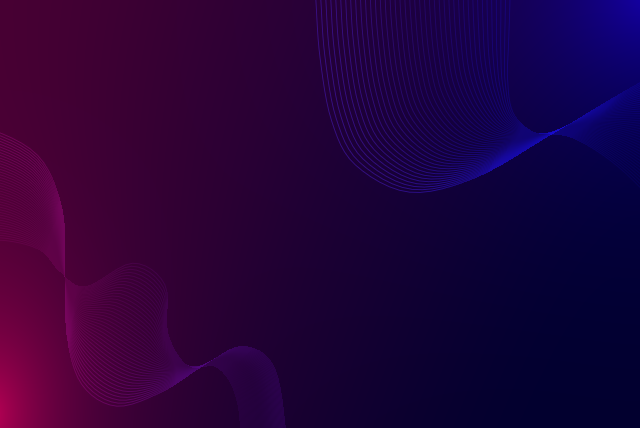
This background is drawn by a Shadertoy shader. Its source:

```glsl
// A plum-to-navy gradient with a crimson and a blue corner glow, crossed by two
// twisting ribbons of fine lines. Each ribbon blends two splines; every pixel is
// mapped back to its place across the ribbon, where the lines repeat evenly.

const int KNOTS = 14;
const int STEPS = 6;             // straight strips per spline span
const float LINES = 40.0;        // line gaps across a ribbon
const float HALF_WIDTH = 0.001;  // half the thickness of a line

// Outer and inner edges of the ribbons, in canvas heights
const vec2 BLUE_OUTER[KNOTS] = vec2[KNOTS](
    vec2(.727, 1.27), vec2(.73, 1.16), vec2(.738, 1.0), vec2(.748, .863),
    vec2(.775, .717), vec2(.83, .615), vec2(.957, .551), vec2(1.113, .586),
    vec2(1.279, .68), vec2(1.396, .75), vec2(1.5, .809), vec2(1.621, .873),
    vec2(1.758, .92), vec2(1.88, .96));
const vec2 BLUE_INNER[KNOTS] = vec2[KNOTS](
    vec2(1.197, 1.39), vec2(1.197, 1.27), vec2(1.195, 1.176), vec2(1.193, 1.08),
    vec2(1.191, .98), vec2(1.188, .893), vec2(1.186, .814), vec2(1.199, .736),
    vec2(1.25, .691), vec2(1.338, .678), vec2(1.445, .61), vec2(1.563, .49),
    vec2(1.68, .355), vec2(1.8, .22));
const vec2 PINK_OUTER[KNOTS] = vec2[KNOTS](
    vec2(-.156, .707), vec2(-.04, .703), vec2(.088, .637), vec2(.145, .512),
    vec2(.152, .375), vec2(.156, .219), vec2(.191, .102), vec2(.273, .051),
    vec2(.381, .086), vec2(.469, .141), vec2(.563, .191), vec2(.641, .141),
    vec2(.67, -.035), vec2(.68, -.2));
const vec2 PINK_INNER[KNOTS] = vec2[KNOTS](
    vec2(-.2, .43), vec2(-.06, .437), vec2(.02, .437), vec2(.095, .415),
    vec2(.14, .365), vec2(.2, .33), vec2(.31, .385), vec2(.385, .335),
    vec2(.393, .22), vec2(.44, .145), vec2(.51, .14), vec2(.555, .06),
    vec2(.565, -.1), vec2(.57, -.25));

float cross2(vec2 a, vec2 b) { return a.x * b.y - a.y * b.x; }

// Catmull-Rom curve from b to c
vec2 spline(vec2 a, vec2 b, vec2 c, vec2 d, float f) {
    return b + 0.5 * f * (c - a + f * (2.0 * a - 5.0 * b + 4.0 * c - d
             + f * (3.0 * (b - c) + d - a)));
}

// Line coverage at strip position s; q is measured from the strip's outer start
float lineInk(vec2 q, vec2 run, vec2 edge, vec2 edgeChange, float s, float pixel) {
    if (!(s >= 0.0 && s < 1.0)) return 0.0;
    vec2 across = edge + s * edgeChange;
    float t = dot(q - s * run, across) / max(dot(across, across), 1e-9);
    if (abs(t - 0.5) > 0.5 + 0.5 / LINES) return 0.0;

    vec2 tangent = run + t * edgeChange;
    float spacing = abs(cross2(across, tangent)) / max(length(tangent), 1e-6) / LINES;
    float d = abs(fract(t * LINES + 0.5) - 0.5) * spacing;
    float sharp = max(0.0, min(d + 0.5 * pixel, HALF_WIDTH)
                         - max(d - 0.5 * pixel, -HALF_WIDTH)) / pixel;
    float average = min(1.0, 2.0 * HALF_WIDTH / max(spacing, 1e-6));
    float cover = mix(average, sharp, smoothstep(0.7 * pixel, 2.0 * pixel, spacing));
    return cover * mix(1.0, 0.45, smoothstep(0.0, 0.6, t));
}

// Solves for the strip positions whose cross line passes through p
float stripInk(vec2 p, vec2 a0, vec2 a1, vec2 b0, vec2 b1, float pixel) {
    vec2 q = p - a0, run = a1 - a0, edge = b0 - a0, change = b1 - b0 - run;
    float a = -cross2(run, change);
    float b = cross2(q, change) - cross2(run, edge);
    float c = cross2(q, edge);
    float disc = b * b - 4.0 * a * c;
    if (disc < 0.0) return 0.0;
    float h = -0.5 * (b + (b < 0.0 ? -1.0 : 1.0) * sqrt(disc));
    float s0 = abs(h) > 1e-12 ? c / h : -1.0;
    float s1 = abs(a) > 1e-12 ? h / a : -1.0;
    return lineInk(q, run, edge, change, s0, pixel)
         + lineInk(q, run, edge, change, s1, pixel);
}

float ribbon(vec2 p, vec2 outer[KNOTS], vec2 inner[KNOTS], float pixel) {
    float ink = 0.0;
    vec2 a0 = outer[1], b0 = inner[1];
    for (int i = 1; i < KNOTS - 2; i++) {
        for (int j = 1; j <= STEPS; j++) {
            float f = float(j) / float(STEPS);
            vec2 a1 = spline(outer[i - 1], outer[i], outer[i + 1], outer[i + 2], f);
            vec2 b1 = spline(inner[i - 1], inner[i], inner[i + 1], inner[i + 2], f);
            ink += stripInk(p, a0, a1, b0, b1, pixel);
            a0 = a1;
            b0 = b1;
        }
    }
    return min(ink, 1.3);
}

float glow(vec2 p, vec2 centre, vec2 size) { return exp(-length((p - centre) / size)); }

vec3 background(vec2 p) {
    float d = p.x / 1.5 * 0.8 + (1.0 - p.y) * 0.2;
    vec3 plum = vec3(.28, 0, .195), violet = vec3(.13, 0, .19), navy = vec3(.005, 0, .175);
    vec3 color = mix(plum, violet, smoothstep(-0.1, 0.55, d));
    color = mix(color, navy, smoothstep(0.35, 0.9, d));
    color += vec3(.52, 0, .14) * glow(p, vec2(-.02, .03), vec2(.16, .24));
    return color + vec3(.07, 0, .52) * glow(p, vec2(1.53, 1.02), vec2(.27, .25));
}

void mainImage(out vec4 fragColor, in vec2 fragCoord) {
    float pixel = 1.0 / iResolution.y;
    vec2 p = fragCoord * pixel;
    vec3 color = background(p);

    // Blue ribbon, dimmer past its twist
    float blueInk = ribbon(p, BLUE_OUTER, BLUE_INNER, pixel);
    blueInk *= mix(0.62, 0.25, smoothstep(1.3, 1.48, p.x));
    vec3 blueLine = mix(vec3(.27, .10, .72), vec3(.10, .05, .92), smoothstep(.85, 1.25, p.x));
    color = mix(color, blueLine, blueInk);

    // Magenta ribbon, turning violet and fainter to the right
    float pinkInk = ribbon(p, PINK_OUTER, PINK_INNER, pixel);
    pinkInk *= mix(0.48, 0.28, smoothstep(.45, .6, p.x));
    vec3 pinkLine = mix(vec3(.62, .04, .50), vec3(.38, .04, .68), smoothstep(.1, .55, p.x));
    color = mix(color, pinkLine, pinkInk);

    fragColor = vec4(color, 1.0);
}
```
